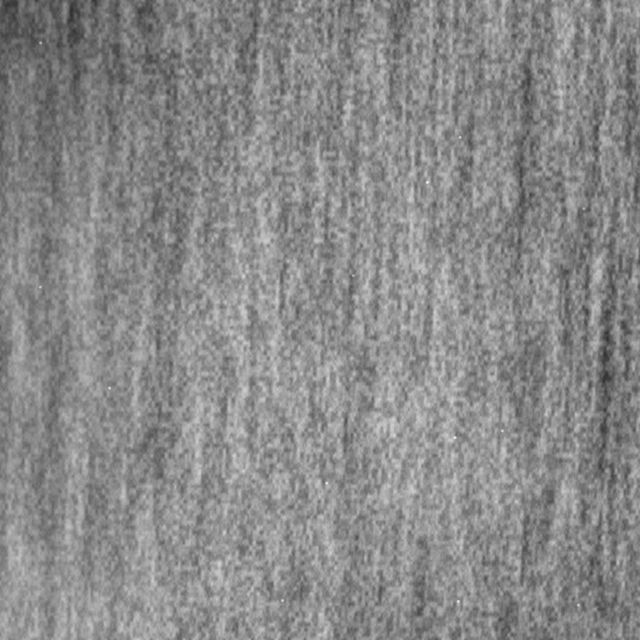
Reproduce this texture procedurally as a Shadertoy shader.

```glsl
// Grey brushed surface: slightly leaning vertical streaks over soft uneven shading.
// Column noise with staggered rows makes the streaks, stretched value noise the grain;
// a few wandering dark seams and tiny bright specks are laid on top.

#define BASE_GREY 0.548
#define STREAK_FINE 0.085
#define STREAK_WIDE 0.052
#define BAND_DEPTH 0.042
#define GRAIN_COARSE 0.118
#define GRAIN_FINE 0.052
#define CLOUD_DEPTH 0.035
#define SEAM_DEPTH 0.085
#define SEAM_COUNT 5
#define SPECK_GRID 26.0
#define SPECK_CHANCE 0.018
#define LEAN 0.06

float hash(vec2 p) {
    vec3 q = fract(p.xyx * 0.1031);
    q += dot(q, q.yzx + 33.33);
    return fract((q.x + q.y) * q.z);
}

// Smooth value noise, -1 to 1
float noise(vec2 p) {
    vec2 i = floor(p), f = fract(p);
    f = f * f * (3.0 - 2.0 * f);
    float low = mix(hash(i), hash(i + vec2(1, 0)), f.x);
    float high = mix(hash(i + vec2(0, 1)), hash(i + vec2(1, 1)), f.x);
    return 2.0 * mix(low, high, f.y) - 1.0;
}

// One column of smooth noise, shifted so that rows never line up
float column(float id, float y) {
    y += 17.0 * hash(vec2(id, 71.0));
    float row = floor(y), f = fract(y);
    f = f * f * (3.0 - 2.0 * f);
    return 2.0 * mix(hash(vec2(id, row)), hash(vec2(id, row + 1.0)), f) - 1.0;
}

float streaks(vec2 p) {
    float id = floor(p.x), f = fract(p.x);
    f = f * f * (3.0 - 2.0 * f);
    return mix(column(id, p.y), column(id + 1.0, p.y), f);
}

// Soft round patch of light or shade
float patchAt(vec2 p, vec2 centre, vec2 radius) {
    vec2 d = (p - centre) / radius;
    return exp(-dot(d, d));
}

// Broad light and dark areas
float shading(vec2 p) {
    float leftSide = 1.0 - smoothstep(0.1, 0.36, p.x);
    float shade = -0.075 * leftSide * smoothstep(0.15, 0.7, p.y);
    shade -= 0.09 * patchAt(p, vec2(0.0, 1.0), vec2(0.1, 0.28));
    shade -= 0.035 * smoothstep(0.6, 1.0, p.y) * (1.0 - smoothstep(0.5, 0.85, p.x));
    shade += 0.065 * patchAt(p, vec2(0.34, 0.3), vec2(0.1, 0.36));
    shade += 0.03 * patchAt(p, vec2(0.58, 0.42), vec2(0.14, 0.4));
    shade -= 0.04 * patchAt(p, vec2(0.95, 0.3), vec2(0.13, 0.4));
    return shade + CLOUD_DEPTH * noise(p * vec2(6.0, 4.0) + 40.0);
}

// Long dark seams that fade in and out
float seams(vec2 p) {
    float total = 0.0;
    for (int k = 0; k < SEAM_COUNT; k++) {
        float id = float(k);
        float x = 0.38 + 0.142 * id + 0.04 * (hash(vec2(id, 5.0)) - 0.5);
        x += 0.006 * noise(vec2(id * 9.0, p.y * 7.0));
        float strength = smoothstep(-0.5, 0.6, noise(vec2(id * 13.0 + 3.0, p.y * 6.0)));
        float d = (p.x - x) / 0.007;
        total += strength * exp(-d * d);
    }
    return total;
}

// Sparse bright points, one chance per cell
float specks(vec2 p) {
    vec2 cell = floor(p * SPECK_GRID);
    vec2 spot = 0.2 + 0.6 * vec2(hash(cell + 11.0), hash(cell + 57.0));
    float d = length(fract(p * SPECK_GRID) - spot) / SPECK_GRID;
    return step(hash(cell + 83.0), SPECK_CHANCE) * (1.0 - smoothstep(0.001, 0.0035, d));
}

void mainImage(out vec4 fragColor, in vec2 fragCoord) {
    vec2 uv = fragCoord / iResolution.xy;

    // Lean the grain direction towards the lower left
    vec2 p = uv;
    p.x -= LEAN * uv.y * (1.0 - 0.45 * uv.y) * smoothstep(0.0, 0.5, uv.x);

    // Streaks are strongest at the right, grain is calmest at the left
    float streakGain = 0.85 + 0.45 * smoothstep(0.75, 0.95, uv.x);
    float grainGain = 0.72 + 0.33 * smoothstep(0.08, 0.35, uv.x);

    float grey = BASE_GREY + shading(uv);
    grey += BAND_DEPTH * streaks(p * vec2(24.0, 2.5) + 7.0);
    grey += streakGain * STREAK_WIDE * streaks(p * vec2(64.0, 6.0) + 150.0);
    grey += streakGain * STREAK_FINE * streaks(p * vec2(122.0, 15.0) + 300.0);
    grey += grainGain * GRAIN_COARSE * noise(p * vec2(195.0, 125.0) + 20.0);
    grey += grainGain * GRAIN_FINE * noise(p * vec2(330.0, 250.0) + 90.0);
    grey -= SEAM_DEPTH * seams(p);
    grey += 0.28 * specks(uv);

    fragColor = vec4(vec3(clamp(grey, 0.0, 1.0)), 1.0);
}
```
